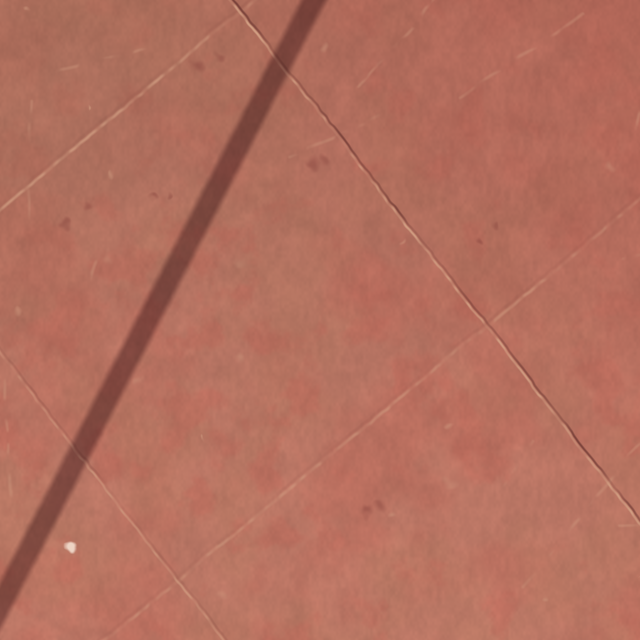
This texture is drawn by a three.js fragment shader. Its source:

```glsl
// Worn terracotta floor slabs laid diagonally, with fine broken joints and a thin slanting shadow.
varying vec2 vUv;

#define TILE 0.624            // slab side
#define JOINT_HALF 0.0033     // half width of a crisp joint
#define JOINT_OFFSET vec2(0.277, -0.103)
#define SHADOW_HALF 0.0170
#define SHADOW_SOFT 0.0065
#define SHADOW_TINT vec3(0.69, 0.62, 0.645)
#define CLAY vec3(0.712, 0.452, 0.385)
#define CLAY_RED vec3(0.715, 0.402, 0.345)
#define CLAY_TAN vec3(0.692, 0.452, 0.370)
#define PALE vec3(0.820, 0.620, 0.510)
#define STAIN vec3(0.540, 0.280, 0.250)
#define SPOT_GRID 6.0

float hash(vec2 p) {
  vec3 q = fract(p.xyx * 0.1031);
  q += dot(q, q.yzx + 33.33);
  return fract((q.x + q.y) * q.z);
}

vec2 hash2(vec2 p) {
  return vec2(hash(p), hash(p + 47.3));
}

float noise(vec2 p) {
  vec2 i = floor(p), f = fract(p);
  f = f * f * (3.0 - 2.0 * f);
  return mix(mix(hash(i), hash(i + vec2(1.0, 0.0)), f.x),
             mix(hash(i + vec2(0.0, 1.0)), hash(i + 1.0), f.x), f.y);
}

float fbm(vec2 p) {
  float sum = 0.0, amp = 0.5;
  for (int i = 0; i < 5; i++) {
    sum += amp * noise(p);
    p = mat2(1.6, 1.2, -1.2, 1.6) * p + 17.1;
    amp *= 0.5;
  }
  return sum;
}

float segmentDist(vec2 p, vec2 a, vec2 b) {
  vec2 ab = b - a;
  return length(p - a - ab * clamp(dot(p - a, ab) / dot(ab, ab), 0.0, 1.0));
}

// Clay body: broad drift, red and tan blotches of two sizes, soft vertical grain
vec3 clayColor(vec2 p) {
  vec3 col = mix(CLAY, CLAY_RED, 0.50 * smoothstep(0.42, 0.70, fbm(p * 9.0 + 3.0)));
  col = mix(col, CLAY_TAN, 0.60 * smoothstep(0.42, 0.70, fbm(p * 8.0 + 41.0)));
  col = mix(col, CLAY_RED, 0.55 * smoothstep(0.52, 0.72, fbm(p * 19.0 + 77.0)));
  col = mix(col, CLAY_RED, 0.55 * smoothstep(0.95, 1.75, p.x + p.y));
  col = mix(col, CLAY_TAN * 0.98, 0.55 * smoothstep(0.2, 0.9, p.y - p.x));
  col *= mix(1.035, 0.970, smoothstep(0.0, 1.0, p.y));
  col *= 1.0 + 0.11 * (fbm(p * 26.0 + 9.0) - 0.48);
  col *= 1.0 + 0.045 * (noise(p * vec2(140.0, 80.0)) - 0.5);
  return col * (1.0 + 0.030 * (noise(p * vec2(260.0, 190.0)) - 0.5));
}

// Pale broken joint with a dark lip; d is the signed distance, along the position on it
vec3 addJoint(vec3 col, float d, float along, float halfWidth, float strength, float lip) {
  d += 0.0030 * (noise(vec2(along * 16.0, lip * 9.0)) - 0.5);
  d += 0.0022 * (noise(vec2(along * 90.0, lip * 13.0)) - 0.5);
  float longWear = noise(vec2(along * 10.0, strength * 31.0));
  float chips = noise(vec2(along * 95.0, strength * 57.0));
  float wear = strength * mix(0.20, 1.30, smoothstep(0.2, 0.8, mix(longWear, chips, 0.5)));
  float dark = 1.0 - smoothstep(0.0, halfWidth, abs(d - halfWidth));
  float light = 1.0 - smoothstep(0.0, halfWidth, abs(d + 0.3 * halfWidth));
  float lipWear = lip * (0.25 + 0.75 * noise(vec2(along * 22.0, 5.0)));
  col = mix(col, STAIN * 0.8, dark * lipWear);
  return mix(col, PALE, min(light * wear, 1.0));
}

// Sparse ragged stains and pale specks, from sharp to smudged
vec3 addSpots(vec3 col, vec2 p) {
  vec2 cell = floor(p * SPOT_GRID);
  vec2 warped = p + 0.012 * (vec2(noise(p * 75.0), noise(p * 75.0 + 31.0)) - 0.5);
  for (int j = -1; j <= 1; j++) {
    for (int i = -1; i <= 1; i++) {
      vec2 id = cell + vec2(float(i), float(j)) + 20.0;
      vec2 toStain = warped - (id - 20.0 + hash2(id)) / SPOT_GRID;
      vec2 toTwin = toStain - 0.045 * (hash2(id + 3.0) - 0.5) - vec2(0.022, 0.010);
      vec2 toSpeck = warped - (id - 20.0 + hash2(id + 80.0)) / SPOT_GRID;
      float size = mix(0.008, 0.016, hash(id + 7.0));
      float stain = 1.0 - smoothstep(0.1 * size, size, length(toStain));
      stain = max(stain, 0.8 - 0.8 * smoothstep(0.1 * size, 0.8 * size, length(toTwin)));
      float smudge = hash(id + 61.0);
      float speck = 1.0 - smoothstep(0.0, mix(0.004, 0.014, smudge * smudge), length(toSpeck));
      col = mix(col, STAIN, 0.50 * stain * step(0.86, hash(id + 13.0)));
      col = mix(col, PALE, mix(0.65, 0.25, smudge) * speck * step(0.55, hash(id + 29.0)));
    }
  }
  return col;
}

void main() {
  vec2 p = vUv;
  vec3 col = addSpots(clayColor(p), p);

  // Faint broken scratches
  vec2 bent = p + 0.006 * (vec2(noise(p * 25.0), noise(p * 25.0 + 19.0)) - 0.5);
  for (int i = 0; i < 12; i++) {
    vec2 seed = vec2(float(i) * 3.7 + 2.0, 11.0);
    vec2 start = hash2(seed);
    float angle = mix(-0.2, 1.9, hash(seed + 5.0));
    vec2 end = start + mix(0.08, 0.30, hash(seed + 9.0)) * vec2(cos(angle), sin(angle));
    float scratch = 1.0 - smoothstep(0.0, 0.0045, segmentDist(bent, start, end));
    col = mix(col, PALE, 0.34 * scratch * smoothstep(0.35, 0.85, noise(p * 60.0)));
  }

  // Two families of joints; crispness differs from line to line
  vec2 across = vec2(dot(p, vec2(0.788, 0.616)), dot(p, vec2(-0.635, 0.772))) - JOINT_OFFSET;
  vec2 index = floor(across / TILE + 0.5);
  vec2 d = across - index * TILE;
  col = addJoint(col, d.y, across.x, JOINT_HALF * 1.35, mix(0.42, 0.58, index.y), 0.12);
  col = addJoint(col, d.x, across.y, JOINT_HALF, mix(0.54, 0.85, index.x), mix(0.25, 0.85, index.x));

  // One bright chip
  vec2 chip = mat2(0.8, -0.6, 0.6, 0.8) * (p - vec2(0.111, 0.145));
  float chipDist = length(chip * vec2(1.0, 0.75)) + 0.004 * (noise(p * 160.0) - 0.5);
  col = mix(col, vec3(0.93, 0.83, 0.77), 1.0 - smoothstep(0.004, 0.010, chipDist));

  // Slanting shadow over everything
  float shadowDist = abs(dot(p, vec2(0.888, -0.460)) + 0.0243);
  float shadow = 1.0 - smoothstep(SHADOW_HALF - SHADOW_SOFT, SHADOW_HALF + SHADOW_SOFT, shadowDist);
  gl_FragColor = vec4(col * mix(vec3(1.0), SHADOW_TINT, shadow), 1.0);
}
```
